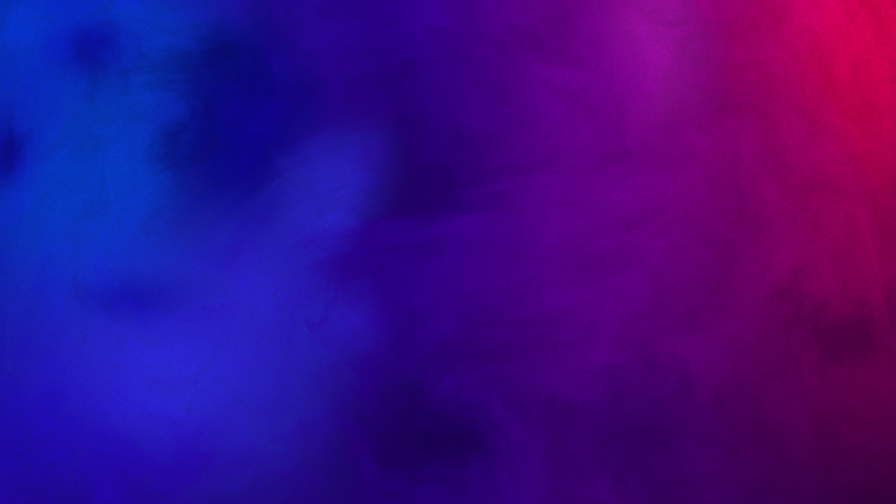
A WebGL 1 fragment shader for this background:

```glsl
precision highp float;
// Coloured smoke drifting from blue on the left through violet to crimson.
// A two-way gradient sets the light; soft elliptical plumes, bent by layered
// sine turbulence, add billows and dark gaps, with fine wisps and grain on top.

#define ASPECT 1.7778
#define OCTAVES 8
#define SMOKE_SCALE 3.4
#define FINE_SCALE 13.0
#define WARP 0.10
#define EDGE_RAGGED 0.42
#define WISP_LEFT 0.24
#define WISP_RIGHT 0.13
#define FINE_WISP 0.09
#define GRAIN 0.07
#define GRAIN_CELLS 288.0

uniform vec2 u_resolution;

const vec3 AZURE = vec3(0.02, 0.24, 0.80);
const vec3 NAVY = vec3(0.04, 0.01, 0.52);
const vec3 PERIWINKLE = vec3(0.17, 0.15, 0.83);
const vec3 INDIGO = vec3(0.10, 0.00, 0.34);
const vec3 PLUM = vec3(0.19, 0.00, 0.22);
const vec3 ORCHID = vec3(0.62, 0.08, 0.64);
const vec3 CRIMSON = vec3(0.86, 0.00, 0.28);

// Layered sines, each layer turned, finer and bent by its own phase.
float smoke(vec2 p) {
  const mat2 turn = mat2(0.80, 0.60, -0.60, 0.80);
  float sum = 0.0;
  float weight = 0.45;
  for (int i = 0; i < OCTAVES; i++) {
    p = turn * p * 1.73 + vec2(1.7, 4.3);
    p += 0.7 * sin(p.yx * 0.9 + sum * 2.0);
    sum += weight * sin(p.x) * cos(p.y);
    weight *= 0.68;
  }
  return sum;
}

float hash(vec2 cell) {
  vec3 h = fract(cell.xyx * 0.1031);
  h += dot(h, h.yzx + 33.33);
  return fract((h.x + h.y) * h.z);
}

// Blends a ragged ellipse of tint into the colour.
void plume(inout vec3 color, vec2 p, float ragged, vec2 centre, vec2 radius,
           vec3 tint, float amount) {
  float d = length((p - centre) / radius) + ragged;
  color = mix(color, tint, amount * (1.0 - smoothstep(0.0, 1.0, d)));
}

// Four colour stops across the canvas.
vec3 stops(float x, vec3 a, vec3 b, vec3 c, vec3 d) {
  vec3 color = mix(a, b, smoothstep(0.0, 0.46, x));
  color = mix(color, c, smoothstep(0.42, 0.74, x));
  return mix(color, d, smoothstep(0.66, 1.0, x));
}

vec3 backdrop(vec2 uv) {
  vec3 low = stops(uv.x, vec3(0.12, 0.02, 0.58), vec3(0.14, 0.0, 0.46),
                   vec3(0.25, 0.0, 0.43), vec3(0.20, 0.0, 0.24));
  vec3 high = stops(uv.x, vec3(0.02, 0.12, 0.67), vec3(0.15, 0.0, 0.48),
                    vec3(0.50, 0.0, 0.56), vec3(0.77, 0.0, 0.34));
  return mix(low, high, uv.y);
}

void main() {
  vec2 uv = gl_FragCoord.xy / u_resolution;
  vec2 p = uv * vec2(ASPECT, 1.0);

  // Turbulence: bend the space, then sample finer wisps in it.
  vec2 bend = vec2(smoke(p * 1.5), smoke(p * 1.5 + 7.0));
  vec2 q = p + WARP * bend;
  float wisp = smoke(q * SMOKE_SCALE);
  float fine = smoke(q * FINE_SCALE + 3.0);
  float ragged = EDGE_RAGGED * wisp + 0.10 * fine;
  q = mix(p, q, 0.5);

  vec3 color = backdrop(uv + 0.02 * bend);

  // Blue bank on the left and the gaps in it.
  plume(color, q, ragged, vec2(0.20, 0.63), vec2(0.40, 0.40), AZURE, 0.90);
  plume(color, q, ragged, vec2(0.27, 0.94), vec2(0.28, 0.26), AZURE, 0.65);
  plume(color, q, ragged, vec2(0.03, 0.95), vec2(0.20, 0.20), AZURE, 0.55);
  plume(color, q, ragged, vec2(0.50, 0.73), vec2(0.21, 0.30), NAVY, 0.85);
  plume(color, q, ragged, vec2(0.18, 0.90), vec2(0.15, 0.10), NAVY, 0.75);
  plume(color, q, ragged, vec2(0.02, 0.71), vec2(0.09, 0.10), NAVY, 0.75);

  // Periwinkle billow rising from lower left to the centre.
  plume(color, q, ragged, vec2(0.36, 0.29), vec2(0.50, 0.36), PERIWINKLE, 0.92);
  plume(color, q, ragged, vec2(0.55, 0.46), vec2(0.25, 0.24), PERIWINKLE, 0.65);
  plume(color, q, ragged, vec2(0.67, 0.63), vec2(0.15, 0.18), PERIWINKLE, 0.80);
  plume(color, q, ragged, vec2(0.73, 0.38), vec2(0.11, 0.14), PERIWINKLE, 0.45);
  plume(color, q, ragged, vec2(0.29, 0.44), vec2(0.16, 0.07), NAVY, 0.50);

  // Dark hollows in the centre and the lower right.
  plume(color, q, ragged, vec2(0.87, 0.62), vec2(0.16, 0.24), INDIGO, 0.45);
  plume(color, q, ragged, vec2(0.84, 0.13), vec2(0.22, 0.16), INDIGO, 0.75);
  plume(color, q, ragged, vec2(1.23, 0.15), vec2(0.22, 0.18), INDIGO, 0.30);
  plume(color, q, ragged, vec2(1.67, 0.35), vec2(0.25, 0.14), PLUM, 0.55);

  // Warm light at the upper right.
  plume(color, q, ragged, vec2(1.30, 0.93), vec2(0.13, 0.24), ORCHID, 0.65);
  plume(color, q, ragged, vec2(1.76, 0.90), vec2(0.28, 0.34), CRIMSON, 0.55);

  // Wisps, strongest in the blue smoke, then fine grain.
  float strength = mix(WISP_LEFT, WISP_RIGHT, smoothstep(0.25, 0.65, uv.x));
  color *= 1.0 + strength * wisp + FINE_WISP * fine;
  color *= 1.0 + GRAIN * (hash(floor(p * GRAIN_CELLS)) - 0.5);

  gl_FragColor = vec4(clamp(color, 0.0, 1.0), 1.0);
}
```
